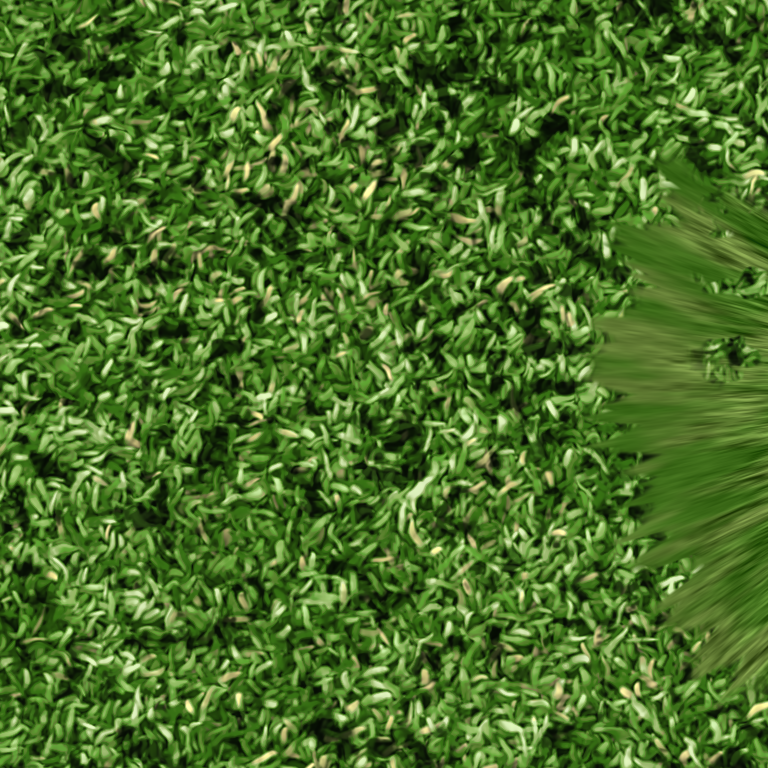
Reproduce this texture procedurally as a Shadertoy shader.

```glsl
// A sunlit lawn seen from above: layers of thin, soft blades scattered on jittered
// grids, with small shaded gaps, then graded by brightness into grass colours. At
// the right, a smeared area is drawn as noise stretched along rays to a far hub.

const int LAYERS = 9;
const float CELLS = 34.0;          // blade cells across the canvas
const vec2 HUB = vec2(1.35, 0.50); // point the smeared streaks run to

const vec3 SOIL  = vec3(0.03, 0.07, 0.02);
const vec3 DEEP  = vec3(0.13, 0.27, 0.04);
const vec3 GREEN = vec3(0.22, 0.45, 0.08);
const vec3 OLIVE = vec3(0.38, 0.50, 0.20);
const vec3 LEAF  = vec3(0.39, 0.64, 0.22);
const vec3 PALE  = vec3(0.61, 0.72, 0.43);
const vec3 GLINT = vec3(0.86, 0.91, 0.76);
const vec3 STRAW = vec3(0.74, 0.66, 0.46);
const vec3 LUMA  = vec3(0.30, 0.59, 0.11);

float hash(vec2 p) {
    vec3 q = fract(vec3(p.xyx) * 0.1031);
    q += dot(q, q.yzx + 33.33);
    return fract((q.x + q.y) * q.z);
}

vec2 hash2(vec2 p) {
    return vec2(hash(p + 17.3), hash(p + 71.9));
}

float noise(vec2 p) {
    vec2 i = floor(p), f = fract(p);
    f = f * f * (3.0 - 2.0 * f);
    return mix(mix(hash(i), hash(i + vec2(1, 0)), f.x),
               mix(hash(i + vec2(0, 1)), hash(i + vec2(1, 1)), f.x), f.y);
}

float fbm(vec2 p) {
    return 0.55 * noise(p) + 0.3 * noise(p * 2.1 + 9.2) + 0.15 * noise(p * 4.3 + 3.7);
}

// Grass colour for a brightness from 0 to 1
vec3 grassRamp(float luma) {
    vec3 c = mix(SOIL, DEEP, smoothstep(0.05, 0.20, luma));
    c = mix(c, GREEN, smoothstep(0.20, 0.34, luma));
    c = mix(c, OLIVE, smoothstep(0.36, 0.44, luma));
    c = mix(c, LEAF, smoothstep(0.43, 0.52, luma));
    c = mix(c, PALE, smoothstep(0.52, 0.66, luma));
    return mix(c, GLINT, smoothstep(0.68, 0.92, luma));
}

// Pulls green tones onto the ramp and leaves straw mostly alone
vec3 grade(vec3 color) {
    float luma = pow(dot(color, LUMA), 0.93);
    float amount = 0.75 * smoothstep(-0.04, 0.05, color.g - color.r);
    return mix(color, grassRamp(luma), amount);
}

// Lays one blade over the colour below it; q is relative to its centre, in cells
vec3 addBlade(vec3 below, vec2 q, vec2 id, float lean, float lush, float dry, float height) {
    vec2 shape = hash2(id), look = hash2(id + 131.0);
    float angle = lean + (shape.x - 0.5) * 2.6;
    vec2 dir = vec2(cos(angle), sin(angle));
    q = vec2(dot(q, dir), dot(q, vec2(-dir.y, dir.x)));

    // Bent, slim outline whose root fades into the turf
    float halfLength = mix(0.45, 0.98, shape.y * shape.y);
    float along = q.x / halfLength;
    q.y += (look.x - 0.5) * 0.3 * (along * along - 0.4);
    float halfWidth = mix(0.10, 0.18, look.y) * sqrt(max(1.0 - along * along, 0.0));
    float edge = abs(q.y) - halfWidth;
    float inside = smoothstep(-1.0, -0.2, along) * (1.0 - smoothstep(0.6, 1.0, along));
    float cover = 0.92 * inside * (1.0 - smoothstep(-0.10, 0.08, edge));
    float shadow = (1.0 - smoothstep(0.5, 1.2, abs(along)))
                 * (1.0 - smoothstep(0.0, 0.2, edge));

    // Colour: lush and dry areas shift the choice
    float tone = 0.20 + 0.52 * hash(id + 57.0) + (lush - 0.5) * 0.30;
    vec3 tint = grassRamp(tone);
    float isStraw = smoothstep(0.0, 0.03, 0.06 + 0.7 * max(dry - 0.48, 0.0) - hash(id + 211.0));
    tint = mix(tint, STRAW * mix(0.75, 1.15, look.x), 0.8 * isStraw);

    // Light along the blade and across its fold
    float light = 1.0 + 0.20 * along + 0.8 * q.y;
    light *= mix(0.70, 1.15, height);
    return mix(below * (1.0 - 0.24 * shadow), tint * light, cover);
}

// Small dark gaps between tufts, brighter crowns
float tuftLight(vec2 p) {
    float tuft = fbm(p * 42.0 + 50.0);
    float gap = smoothstep(0.24, 0.45, tuft + 0.30 * (fbm(p * 7.0 + 14.0) - 0.5));
    return mix(0.30, 1.0, gap) * mix(0.90, 1.22, smoothstep(0.35, 0.75, tuft));
}

vec3 lawn(vec2 p) {
    // Waver the outlines so that the blades run into each other
    vec2 waver = vec2(noise(p * 62.0), noise(p * 62.0 + 40.0)) - 0.5;
    p += 0.0065 * waver;
    float lush = fbm(p * 6.0 + 4.0);
    float dry = fbm(p * 8.0 + 31.0);
    float lean = mix(0.6, 1.15, p.x) + (noise(p * 7.0) - 0.5) * 1.3;
    vec3 color = mix(SOIL, DEEP, noise(p * 60.0));
    for (int layer = 0; layer < LAYERS; layer++) {
        float level = float(layer);
        vec2 grid = p * CELLS + level * vec2(7.37, 3.61);
        vec2 cell = floor(grid);
        for (int y = -1; y <= 1; y++)
        for (int x = -1; x <= 1; x++) {
            vec2 id = cell + vec2(x, y);
            vec2 seed = id + level * 97.0;
            vec2 centre = id + 0.5 + 0.7 * (hash2(seed + 5.0) - 0.5);
            color = addBlade(color, grid - centre, seed, lean, lush, dry, level / float(LAYERS - 1));
        }
    }
    return grade(color * tuftLight(p) * (0.97 + 0.24 * noise(p * 110.0)));
}

// Streaky smear; ray holds angle and distance seen from the hub
vec3 smear(vec2 p, vec2 ray) {
    float broad = fbm(ray * vec2(16.0, 7.0) + 20.0);
    float streak = fbm(ray * vec2(75.0, 18.0));
    float fine = noise(ray * vec2(190.0, 45.0));
    float contrast = mix(0.25, 0.95, smoothstep(0.86, 1.0, p.x + 0.25 * (broad - 0.5)));
    float value = (streak - 0.5) * 1.0 + (fine - 0.5) * 0.4;
    vec3 base = mix(vec3(0.23, 0.41, 0.09), vec3(0.38, 0.48, 0.20), smoothstep(0.3, 0.7, broad));
    return max(base + value * contrast * vec3(0.50, 0.55, 0.36), SOIL);
}

float smearMask(vec2 p, vec2 ray) {
    float ragged = noise(vec2(ray.x * 28.0, 2.0)) + 0.5 * noise(vec2(ray.x * 80.0, 7.0));
    float reach = 0.495 + 0.075 * ragged;
    float mask = 1.0 - smoothstep(reach - 0.025, reach + 0.01, ray.y);
    float tilt = ray.x + 0.08 * (noise(ray * vec2(30.0, 12.0)) - 0.5);
    mask *= smoothstep(-0.86, -0.78, tilt) * (1.0 - smoothstep(0.55, 0.61, tilt));
    // Gaps where the crisp lawn shows through
    float gap = smoothstep(0.52, 0.60, fbm(p * vec2(13.0, 24.0) + 2.0));
    return mask * (1.0 - gap * smoothstep(0.88, 0.95, p.x) * smoothstep(0.45, 0.55, p.y));
}

void mainImage(out vec4 fragColor, in vec2 fragCoord) {
    vec2 p = fragCoord / iResolution.y;
    vec2 toHub = HUB - p;
    vec2 ray = vec2(atan(-toHub.y, toHub.x), length(toHub));
    vec3 color = mix(lawn(p), smear(p, ray), smearMask(p, ray));
    fragColor = vec4(clamp(color, 0.0, 1.0), 1.0);
}
```
